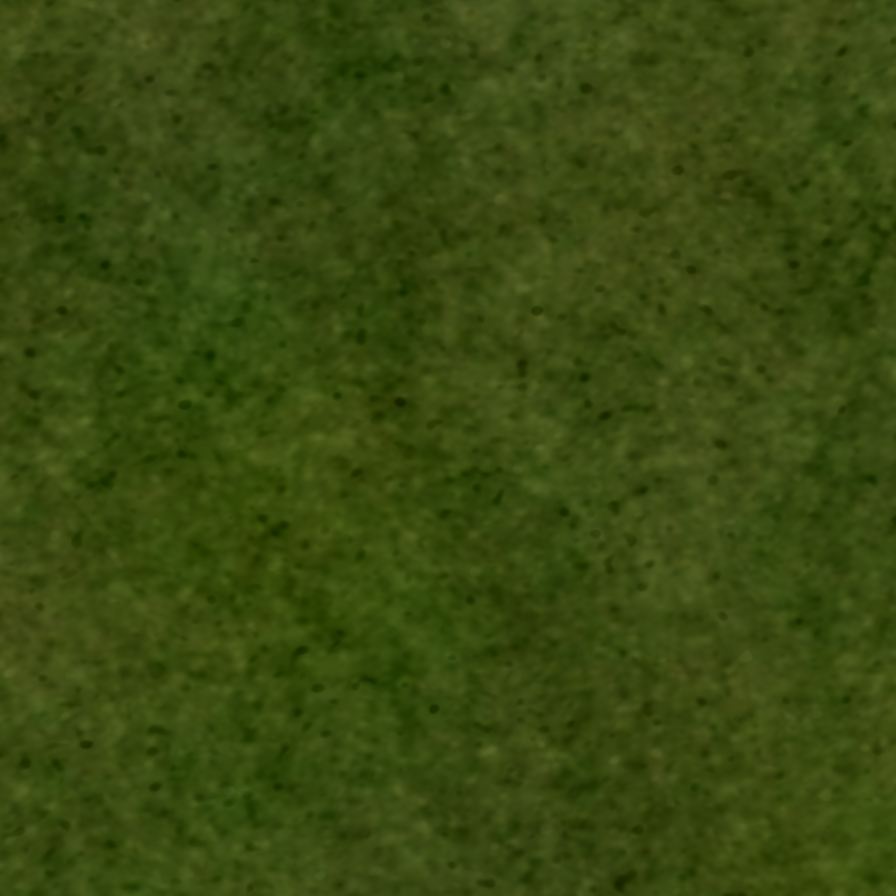
Write a WebGL 2 fragment shader that draws this texture.

```glsl
#version 300 es
precision highp float;

uniform vec2 u_resolution;
out vec4 fragColor;

// Colours: the mean turf and the axes along which it varies
const vec3 TURF_MEAN = vec3(0.225, 0.291, 0.062);
const vec3 TONE_AXIS = vec3(0.037, 0.035, 0.027);
const vec3 DRY_AXIS = vec3(0.017, -0.003, 0.006);
const vec3 LUSH_AXIS = vec3(-0.001, 0.003, -0.015);

// Feature frequencies, in cells per canvas
const float PATCH_FREQ = 4.5;
const float CLUMP_FREQ = 11.0;
const float TUFT_FREQ = 29.0;
const float GRAIN_FREQ = 68.0;
const float FINE_FREQ = 112.0;
const float SPECK_FREQ = 80.0;
const float GLINT_FREQ = 78.0;
const vec2 BAND_FREQ = vec2(3.0, 13.0);   // along, across
const vec2 STREAK_FREQ = vec2(8.0, 46.0); // along, across

// Feature strengths
const float PATCH_GAIN = 0.50;
const float BAND_GAIN = 0.60;
const float CLUMP_GAIN = 0.55;
const float TUFT_GAIN = 0.80;
const float GRAIN_GAIN = 1.25;
const float FINE_GAIN = 0.85;
const float STREAK_GAIN = 0.75;
const float SPECK_GAIN = 2.20;
const float GLINT_GAIN = 1.20;

const float MOWING_ANGLE = -0.90;
const float BLADE_ANGLE = 0.15;
const vec2 BLADE_STRETCH = vec2(0.90, 1.08);

vec3 hash3(vec2 cell) {
    vec3 q = fract(cell.xyx * vec3(0.1031, 0.1030, 0.0973));
    q += dot(q, q.yxz + 33.33);
    return fract((q.xxy + q.yzz) * q.zyx);
}

// Cellular noise: soft light and dark blobs on jittered points
float blobs(vec2 p, float seed) {
    p += seed * vec2(37.3, 61.7);
    vec2 base = floor(p);
    float sum = 0.0;
    for (int y = -1; y <= 1; y++) {
        for (int x = -1; x <= 1; x++) {
            vec2 cell = base + vec2(x, y);
            vec3 h = hash3(cell);
            vec2 d = p - cell - h.xy;
            float falloff = max(0.0, 1.0 - dot(d, d));
            sum += (2.0 * h.z - 1.0) * falloff * falloff * falloff;
        }
    }
    return sum;
}

vec2 rotate(vec2 p, float angle) {
    float c = cos(angle), s = sin(angle);
    return vec2(c * p.x + s * p.y, c * p.y - s * p.x);
}

// Layered sines that bend the lattice so features look irregular
vec2 warp(vec2 p) {
    vec2 bend = sin(p.yx * vec2(17.0, 21.0) + vec2(0.4, 2.1));
    bend += 0.5 * sin(p.yx * vec2(43.0, 37.0) + p * 19.0);
    return p + 0.003 * bend;
}

void main() {
    vec2 uv = gl_FragCoord.xy / min(u_resolution.x, u_resolution.y);
    vec2 p = warp(uv);
    vec2 mow = rotate(p, MOWING_ANGLE);
    vec2 blade = rotate(p, BLADE_ANGLE) * BLADE_STRETCH;

    // Broad patches and mowing bands
    float patches = blobs(p * PATCH_FREQ, 1.0);
    float clumps = blobs(p * CLUMP_FREQ, 2.0);
    float tone = PATCH_GAIN * patches + CLUMP_GAIN * clumps;
    tone += BAND_GAIN * blobs(mow * BAND_FREQ, 3.0);

    // Tufts and grain
    float tufts = blobs(blade * TUFT_FREQ, 4.0);
    tone += TUFT_GAIN * tufts;
    tone += GRAIN_GAIN * blobs(blade * GRAIN_FREQ, 5.0);
    tone += FINE_GAIN * blobs(blade * FINE_FREQ, 6.0);

    // Thin pale streaks, dark gaps and pale blade tips
    float streak = smoothstep(0.35, 1.1, blobs(mow * STREAK_FREQ, 7.0));
    float gap = blobs(blade * SPECK_FREQ, 8.0) - 0.3 * clumps - 0.2 * tufts;
    float speck = smoothstep(0.35, 1.4, gap);
    float glint = smoothstep(0.45, 1.4, blobs(blade * GLINT_FREQ, 9.0) + 0.25 * tufts);
    tone += STREAK_GAIN * streak - SPECK_GAIN * speck + GLINT_GAIN * glint;

    // Dry and lush tints
    float dry = 0.9 * blobs(p * PATCH_FREQ * 0.9, 10.0) + 0.7 * blobs(p * CLUMP_FREQ, 11.0);
    dry += 0.7 * blobs(blade * TUFT_FREQ * 1.3, 12.0);
    float lush = 1.2 * blobs(p * PATCH_FREQ * 0.6, 13.0);
    lush += 0.5 * blobs(blade * GRAIN_FREQ * 0.7, 14.0);

    vec3 colour = TURF_MEAN + tone * TONE_AXIS + dry * DRY_AXIS + lush * LUSH_AXIS;
    fragColor = vec4(clamp(colour, 0.0, 1.0), 1.0);
}
```
